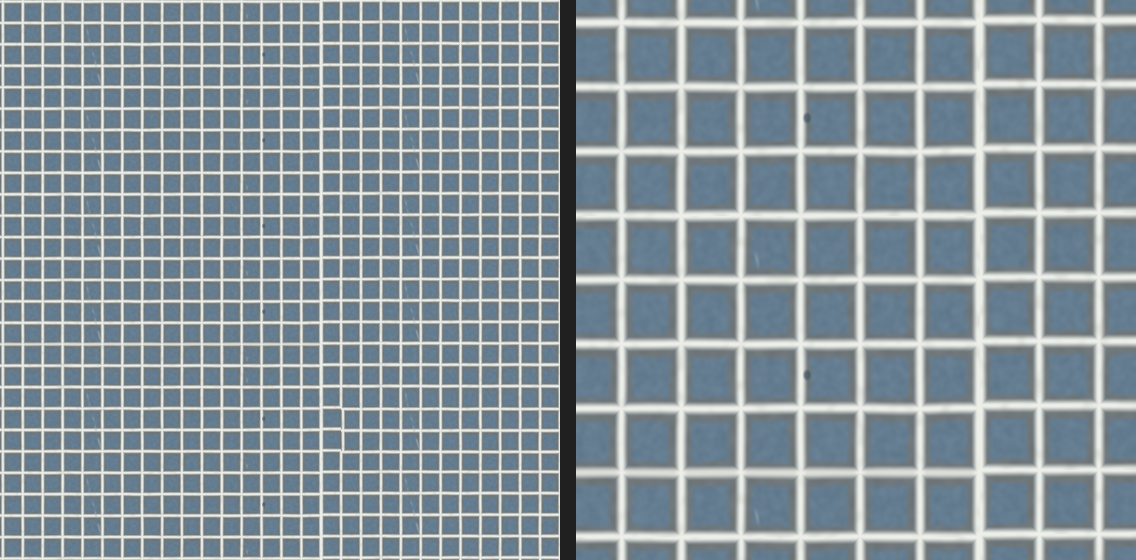
Left, the full canvas; right, a detail of the centre.
A WebGL 1 fragment shader for this pattern:

```glsl
precision highp float;

uniform vec2 u_resolution;

const vec2 TILES = vec2(28.15, 26.14);   // tiles across and down
const vec2 MARGIN = vec2(0.147, 0.068);  // first grout lines, in tiles
const vec2 PATCH = vec2(16.0, 4.0);      // block of tiles whose wear recurs

const vec3 GLAZE = vec3(0.394, 0.488, 0.564);
const vec3 RIM = vec3(0.435, 0.464, 0.475);
const vec3 GROUT = vec3(0.928, 0.937, 0.915);
const vec3 DIRTY_GROUT = vec3(0.79, 0.80, 0.76);
const vec3 CHIP = vec3(0.25, 0.32, 0.39);
const vec3 SCRATCH = vec3(0.62, 0.69, 0.72);

float hash(vec2 p) {
  vec3 q = fract(p.xyx * vec3(0.1031, 0.1030, 0.0973));
  q += dot(q, q.yzx + 33.33);
  return fract((q.x + q.y) * q.z);
}

vec2 gradient(vec2 corner) {
  float angle = 6.28318 * hash(corner);
  return vec2(cos(angle), sin(angle));
}

float gradientNoise(vec2 p) {
  vec2 i = floor(p);
  vec2 f = fract(p);
  vec2 w = f * f * f * (f * (f * 6.0 - 15.0) + 10.0);
  vec2 e = vec2(0.0, 1.0);
  float near = mix(dot(gradient(i), f), dot(gradient(i + e.yx), f - e.yx), w.x);
  float far = mix(dot(gradient(i + e), f - e), dot(gradient(i + 1.0), f - 1.0), w.x);
  return mix(near, far, w.y);
}

float segmentDistance(vec2 p, vec2 a, vec2 b) {
  vec2 ab = b - a;
  float t = clamp(dot(p - a, ab) / dot(ab, ab), 0.0, 1.0);
  return length(p - a - ab * t);
}

float roundedBox(vec2 p, vec2 halfSize, float radius) {
  vec2 q = abs(p) - halfSize + radius;
  return length(max(q, 0.0)) + min(max(q.x, q.y), 0.0) - radius;
}

float band(float x, float low, float high) {
  return step(low, x) * step(x, high);
}

// Wear coordinates: one extra row is inserted at the horizontal seam
vec2 patchCoords(vec2 p) {
  return mod(vec2(p.x, p.y - step(17.0, p.y)), PATCH);
}

// Sheets laid a little out of line beside the vertical seam
vec2 slip(vec2 p) {
  float lowerRight = step(17.0, p.x) * band(p.y, 18.5, 21.5);
  float wideTiles = band(p.x, 16.5, 17.5) * band(p.y, 19.0, 21.0);
  return vec2(-0.1 * wideTiles, 0.045 * step(16.0, p.x) - 0.07 * lowerRight);
}

vec2 wobble(vec2 q) {
  return 0.016 * vec2(gradientNoise(q * 0.9 + 7.3), gradientNoise(q * 0.9 + 41.7));
}

vec3 tileColor(vec2 f, vec2 cell, vec2 q, float pixel) {
  float grain = gradientNoise(q * 5.0) + 0.7 * gradientNoise(q * 9.0 + 19.0);
  vec3 glaze = GLAZE + 0.028 * grain + 0.006 * (hash(cell) - 0.5);

  // The glaze sits low and left, leaving a broader rim above and right
  float edge = roundedBox(f - vec2(-0.018, 0.018), vec2(0.318), 0.05);
  edge += 0.04 * gradientNoise(q * 4.3 + 11.0);
  float softness = max(0.05, pixel * 0.7);
  vec3 rim = RIM + 0.03 * gradientNoise(q * 5.0 + 53.0);
  return mix(glaze, rim, smoothstep(-softness, softness, edge));
}

vec3 addWear(vec3 color, vec2 q, float pixel) {
  float longMark = segmentDistance(q, vec2(4.18, 1.19), vec2(4.91, 3.85));
  float shortMark = segmentDistance(q, vec2(12.2, 0.35), vec2(12.32, 0.9));
  float mark = 1.0 - smoothstep(0.01, 0.03 + pixel, min(longMark, shortMark));
  float broken = smoothstep(-0.2, 0.35, gradientNoise(q * 2.6 + 3.0));
  color = mix(color, SCRATCH, 0.55 * mark * broken);

  float chip = length((q - vec2(13.11, 2.48)) * vec2(1.0, 0.8));
  return mix(color, CHIP, 0.7 * (1.0 - smoothstep(0.03, 0.07 + pixel, chip)));
}

void main() {
  vec2 uv = gl_FragCoord.xy / u_resolution;
  float pixel = TILES.x / u_resolution.x;
  vec2 p = vec2(uv.x, 1.0 - uv.y) * TILES - MARGIN;
  p += slip(p);
  vec2 q = patchCoords(p);
  p += wobble(q);

  vec2 cell = floor(p);
  vec2 f = fract(p) - 0.5;
  vec2 line = floor(p + 0.5);
  vec2 wearCell = patchCoords(cell + 0.5);

  // Distance to the grout centre, with slightly uneven line widths
  vec2 gap = 0.5 - abs(f);
  gap.x -= 0.022 * band(line.x, 15.5, 16.5);
  gap += 0.006 * (vec2(hash(line.xx + 5.0), hash(line.yy + 29.0)) - 0.5);
  float softness = max(0.06, pixel * 0.7);
  vec2 cover = 1.0 - smoothstep(0.066 - softness, 0.066 + softness, gap);

  // Grout is stained in places and dull along the horizontal seam
  float dullSeam = band(line.y, 15.5, 16.5) * step(p.x, 16.0);
  float stain = smoothstep(0.0, 0.6, gradientNoise(q * 3.6 + 67.0));
  float dirt = max(0.4 * stain, 0.5 * dullSeam * cover.y * (1.0 - cover.x));
  vec3 grout = mix(GROUT, DIRTY_GROUT, dirt);

  vec3 color = tileColor(f, wearCell, q, pixel);
  color = mix(color, grout, max(cover.x, cover.y));
  gl_FragColor = vec4(addWear(color, q, pixel), 1.0);
}
```
